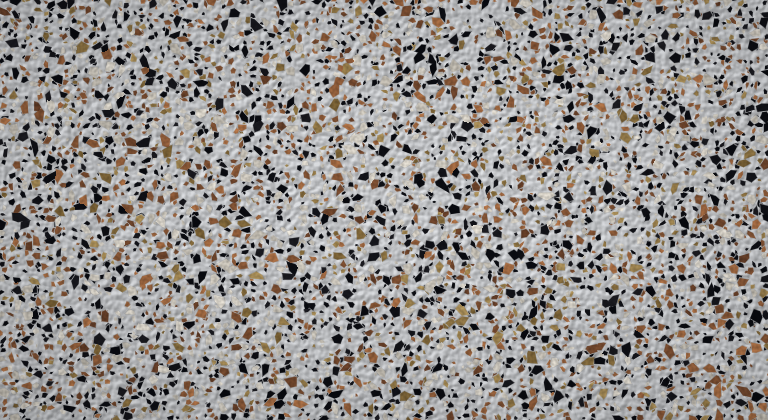
Reproduce this texture procedurally as a WebGL 1 fragment shader.

```glsl
precision highp float;
// Terrazzo wall: black, brown, ochre and cream stone chips set in rough pale plaster.
// Chips are random convex polygons on two jittered grids, a fine one under a coarse one;
// the plaster is gradient noise lit from the upper left.
uniform vec2 u_resolution;

vec2 hash2(vec2 p) {
  vec3 q = fract(vec3(p.xyx) * vec3(0.1031, 0.1030, 0.0973));
  q += dot(q, q.yzx + 33.33);
  return fract((q.xx + q.yz) * q.zy);
}

float gradDot(vec2 cell, vec2 offset, vec2 f) {
  float a = 6.2832 * hash2(cell + offset + 17.0).x;
  return dot(vec2(cos(a), sin(a)), f - offset);
}

float gradientNoise(vec2 p) {
  vec2 i = floor(p), f = fract(p);
  vec2 u = f * f * f * (f * (f * 6.0 - 15.0) + 10.0);
  return mix(mix(gradDot(i, vec2(0, 0), f), gradDot(i, vec2(1, 0), f), u.x),
             mix(gradDot(i, vec2(0, 1), f), gradDot(i, vec2(1, 1), f), u.x), u.y);
}

// Crumpled plaster height: sharp creases over a finer grain
float plasterHeight(vec2 p) {
  return 0.9 * abs(gradientNoise(p * 42.0)) + 0.55 * gradientNoise(p * 85.0 + 9.0);
}

// Signed distance to an irregular, stretched convex polygon
float chipDistance(vec2 p, vec2 id, float radius) {
  vec2 r = hash2(id + 71.0);
  float turn = 6.2832 * r.x;
  float c = cos(turn), s = sin(turn);
  p = mat2(c, -s, s, c) * p;
  p.x *= mix(0.72, 1.0, r.y);
  p.y *= mix(1.4, 1.0, r.y);
  float d = -1.0;
  for (int k = 0; k < 5; k++) {
    vec2 h = hash2(id + 13.7 * float(k) + 5.0);
    float a = 1.2566 * (float(k) + 0.75 * (h.x - 0.5));
    d = max(d, dot(p, vec2(cos(a), sin(a))) - radius * mix(0.72, 1.2, h.y));
  }
  return d;
}

// Nearest chip of one grid: distance in canvas heights, kind, tone
vec3 chipLayer(vec2 p, float size, float filled, float salt) {
  vec2 g = p / size, cell = floor(g);
  vec3 nearest = vec3(1.0, 0.0, 0.0);
  for (int y = -1; y <= 1; y++) {
    for (int x = -1; x <= 1; x++) {
      vec2 id = cell + vec2(x, y);
      vec2 pick = hash2(id + salt);
      if (pick.x > filled) continue;
      vec2 center = id + 0.5 + 0.65 * (hash2(id + salt + 31.0) - 0.5);
      float radius = mix(0.17, 0.43, pick.y * sqrt(pick.y));
      float d = chipDistance(g - center, id + salt, radius) * size;
      if (d < nearest.x) nearest = vec3(d, pick.x / filled, hash2(id + salt + 53.0).x);
    }
  }
  return nearest;
}

vec3 chipColor(float kind, float tone) {
  vec3 black = mix(vec3(0.03, 0.035, 0.055), vec3(0.10, 0.10, 0.12), tone * tone);
  vec3 brown = mix(vec3(0.36, 0.22, 0.14), vec3(0.64, 0.42, 0.26), tone);
  vec3 ochre = mix(vec3(0.44, 0.35, 0.19), vec3(0.63, 0.53, 0.33), tone);
  vec3 cream = mix(vec3(0.69, 0.67, 0.63), vec3(0.82, 0.80, 0.76), tone);
  if (kind < 0.40) return black;
  if (kind < 0.68) return brown;
  if (kind < 0.80) return ochre;
  return cream;
}

void main() {
  vec2 p = gl_FragCoord.xy / u_resolution.y;
  vec2 uv = gl_FragCoord.xy / u_resolution;
  float soft = 0.75 / u_resolution.y;

  // Lit plaster
  vec2 toLight = vec2(-0.0035, 0.0045);
  float slope = plasterHeight(p) - plasterHeight(p + toLight);
  float light = 0.725 + clamp(0.32 * slope, -0.19, 0.12);
  light += 0.04 * gradientNoise(p * 24.0 + 3.0);
  vec3 plaster = light * vec3(0.99, 1.0, 1.015);

  // Fine chips, then coarse ones with a thin plaster rim
  vec3 fine = chipLayer(p, 0.0165, 0.60, 211.0);
  vec3 coarse = chipLayer(p + 0.007, 0.0275, 0.68, 103.0);
  float grain = 1.0 + 0.22 * gradientNoise(p * 130.0) + 0.12 * slope;
  vec3 color = mix(plaster, chipColor(fine.y, fine.z) * grain,
                   1.0 - smoothstep(-soft, soft, fine.x));
  color = mix(color, plaster, 1.0 - smoothstep(-soft, soft, coarse.x - 0.0018));
  color *= 1.0 - 0.10 * (1.0 - smoothstep(0.0, 0.003, abs(coarse.x)));
  color = mix(color, chipColor(coarse.y, coarse.z) * grain,
              1.0 - smoothstep(-soft, soft, coarse.x));

  // Gentle falloff toward the borders
  vec2 q = uv - vec2(0.54, 0.54);
  color *= 1.04 - 0.30 * dot(q, q);
  gl_FragColor = vec4(color, 1.0);
}
```
